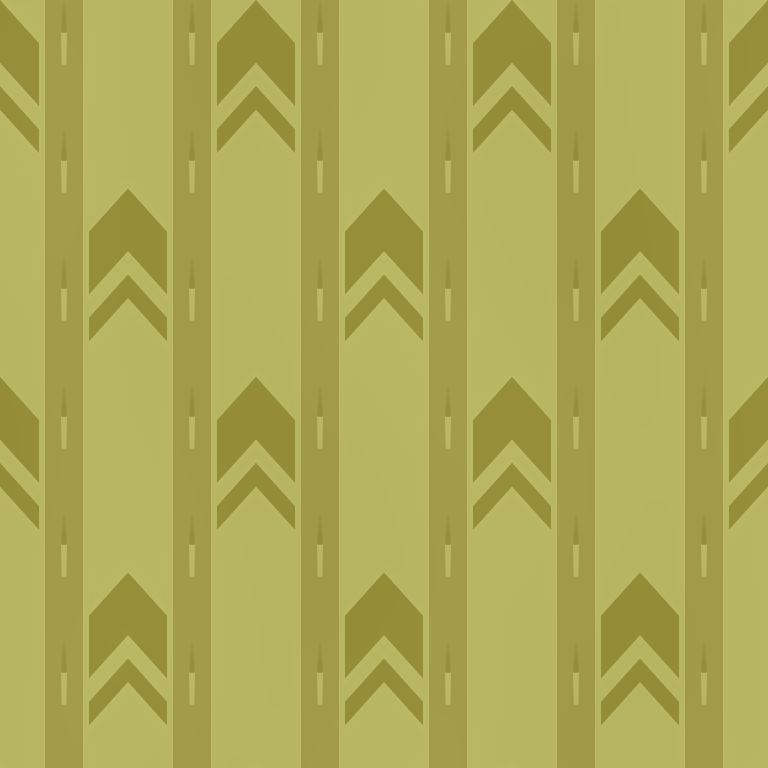
Reproduce this pattern procedurally as a WebGL 2 fragment shader.

```glsl
#version 300 es
precision highp float;
// Olive vertical road stripes with tapered dashes and staggered double chevrons between them.

#define LANES 6.0             // lanes across; one lane is the unit of length
#define STRIPE_HALF 0.148     // half width of a stripe
#define ARROW_HALF 0.305      // half width of a chevron
#define ARROW_SLOPE 1.11      // drop of a chevron per unit of width
#define ROW_STEP 1.5          // drop between neighbouring chevron rows
#define ROW_DRIFT 0.028       // uneven spacing of the rows
#define SOFTNESS 0.008        // least edge blur
#define RIM 0.016             // pale glow beside dark shapes
#define MOTTLE 0.004          // strength of the faint tonal drift

uniform vec2 u_resolution;
out vec4 fragColor;

const vec3 GROUND = vec3(0.718, 0.710, 0.380);
const vec3 STRIPE = vec3(0.638, 0.605, 0.288);
const vec3 ARROW = vec3(0.588, 0.553, 0.222);

float fill(float dist, float blur) {
  return 1.0 - smoothstep(-0.5 * blur, 0.5 * blur, dist);
}

// Distance to a slanted band whose peak lies between two depths
float band(float depth, float top, float bottom) {
  float d = abs(depth - 0.5 * (top + bottom)) - 0.5 * (bottom - top);
  return d / length(vec2(1.0, ARROW_SLOPE));
}

// Broad arrowhead with a thin chevron below; y runs downward from the peak
float arrowDistance(vec2 p) {
  float depth = p.y - ARROW_SLOPE * abs(p.x);
  float bands = min(band(depth, 0.0, 0.490), band(depth, 0.672, 0.857));
  return max(bands, abs(p.x) - ARROW_HALF);
}

// Upright dash whose half width changes from top to bottom
float dashDistance(vec2 p, float top, float bottom, float wTop, float wBottom) {
  float t = clamp((p.y - top) / (bottom - top), 0.0, 1.0);
  return max(abs(p.x) - mix(wTop, wBottom, t), max(top - p.y, p.y - bottom));
}

void main() {
  vec2 uv = gl_FragCoord.xy / u_resolution;
  vec2 p = vec2(uv.x, 1.0 - uv.y) * LANES;
  float blur = max(SOFTNESS, 1.3 * LANES / min(u_resolution.x, u_resolution.y));

  // Chevrons: alternate columns use alternate rows
  float column = floor(p.x + 0.5);
  float parity = mod(column, 2.0);
  float row = parity + 2.0 * floor(((p.y + 0.1) / ROW_STEP - parity) * 0.5);
  float phase = mod(row, 4.0);
  float peak = ROW_STEP * row - ROW_DRIFT * min(phase, 4.0 - phase);
  float arrow = arrowDistance(vec2(p.x - column, p.y - peak));

  // Stripes run between the columns
  vec2 cell = fract(p) - vec2(0.5, 0.0);
  float stripe = abs(cell.x) - STRIPE_HALF;

  // Ground with a pale rim around the dark shapes
  float nearest = max(min(arrow, stripe), 0.0);
  vec3 color = GROUND + RIM * exp(-nearest * 45.0);
  color = mix(color, STRIPE, fill(stripe, blur));
  color = mix(color, ARROW, fill(arrow, blur));

  // Each stripe dash: a dark wedge fading in above a pale bar
  float wedge = dashDistance(cell, 0.010, 0.255, 0.009, 0.021);
  float bar = dashDistance(cell, 0.255, 0.506, 0.024, 0.018);
  float fade = mix(0.5, 0.95, smoothstep(0.0, 0.2, cell.y));
  color = mix(color, ARROW, fill(wedge, blur) * fade);
  color = mix(color, GROUND + 0.5 * RIM, fill(bar, blur));

  // Slow uneven tone
  float tone = sin(p.x * 2.3 + sin(p.y * 1.1)) + 0.5 * sin(p.y * 1.7 - p.x * 0.9);
  fragColor = vec4(color + MOTTLE * tone, 1.0);
}
```
